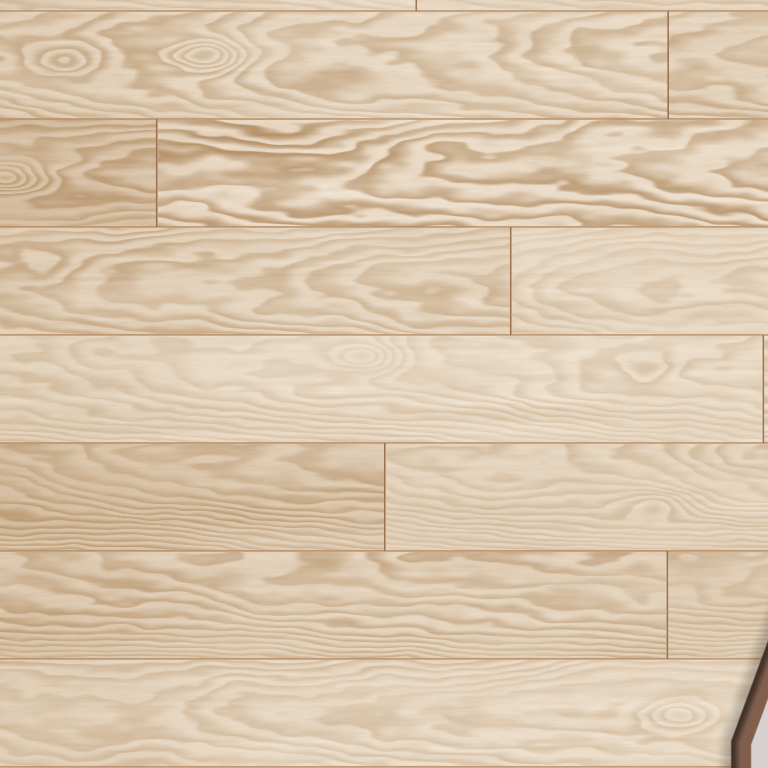
A WebGL 2 fragment shader for this texture:

```glsl
#version 300 es
precision highp float;
uniform vec2 u_resolution;
out vec4 fragColor;

const float ROW_HEIGHT = 0.1406;
const float TOP_OFFSET = 0.0143;
const vec3 PALE_WOOD = vec3(0.94, 0.89, 0.82);
const vec3 DARK_WOOD = vec3(0.73, 0.60, 0.45);
const vec3 SEAM = vec3(0.70, 0.53, 0.37);
const vec3 JOINT = vec3(0.56, 0.39, 0.25);
const vec3 TRIM = vec3(0.40, 0.30, 0.24);
const vec3 TRIM_FACE = vec3(0.85, 0.82, 0.81);

// Per row from the top: joint x, heart of the grain, left and right figure strength
const vec4 ROWS[8] = vec4[8](
  vec4(0.542, 0.5, 0.30, 0.30), vec4(0.870, 0.42, 0.50, 0.55),
  vec4(0.204, 0.48, 0.50, 0.95), vec4(0.665, 0.55, 0.48, 0.28),
  vec4(0.994, 0.25, 0.30, 0.40), vec4(0.501, 0.05, 0.50, 0.32),
  vec4(0.869, 0.10, 0.52, 0.40), vec4(1.200, 0.52, 0.34, 0.30));

// Base darkness of the left and right plank in each row
const vec2 TONES[8] = vec2[8](
  vec2(0.14, 0.14), vec2(0.14, 0.20), vec2(0.34, 0.10), vec2(0.18, 0.14),
  vec2(0.10, 0.12), vec2(0.33, 0.20), vec2(0.24, 0.28), vec2(0.13, 0.12));

// Knot centres and strengths
const vec3 KNOTS[7] = vec3[7](
  vec3(0.085, 0.923, 3.0), vec3(0.270, 0.928, 4.5), vec3(0.010, 0.770, 4.0),
  vec3(0.480, 0.535, 4.0), vec3(0.840, 0.522, 2.0), vec3(0.855, 0.343, 3.0),
  vec3(0.880, 0.070, 3.0));

float hash(vec2 p) {
  vec3 q = fract(vec3(p.xyx) * 0.1031);
  q += dot(q, q.yzx + 33.33);
  return fract((q.x + q.y) * q.z);
}

float noise(vec2 p) {
  vec2 i = floor(p), f = fract(p);
  f = f * f * (3.0 - 2.0 * f);
  return mix(mix(hash(i), hash(i + vec2(1, 0)), f.x),
             mix(hash(i + vec2(0, 1)), hash(i + vec2(1, 1)), f.x), f.y);
}

float fbm(vec2 p) {
  float sum = 0.0, gain = 0.5;
  for (int i = 0; i < 4; i++) {
    sum += gain * noise(p);
    p = p * 2.03 + 17.0;
    gain *= 0.5;
  }
  return sum;
}

float knotField(vec2 p) {
  float sum = 0.0;
  for (int i = 0; i < 7; i++) {
    vec2 d = (p - KNOTS[i].xy) * vec2(22.0, 48.0);
    sum += KNOTS[i].z * exp(-dot(d, d));
  }
  return sum;
}

// Height field whose contours form nested arches along the plank
float ringField(vec2 p, float v, float heart, float strength, float seed) {
  float offset = v - heart;
  float slope = mix(3.0, 11.0, hash(vec2(seed, 3.0)));
  float arch = mix(15.0, 8.0, strength) * offset * offset;
  float warp = 4.5 * fbm(vec2(p.x * 5.0 + seed * 7.0, v * 2.2 + seed));
  float ripple = 0.35 * noise(vec2(p.x * 30.0, v * 14.0 + seed));
  return arch - slope * p.x + warp + ripple + knotField(p);
}

// Soft rise and sharper fall of each ring, faded where too fine to resolve
float rings(float field) {
  float t = fract(field), w = fwidth(field);
  float late = smoothstep(0.15, 0.78, t) * (1.0 - smoothstep(0.80, 1.0, t));
  return mix(late, 0.42, smoothstep(0.25, 0.7, w));
}

float fibres(vec2 p, float seed) {
  float streak = noise(vec2(p.x * 7.0 + seed, p.y * 190.0));
  float pore = noise(vec2(p.x * 55.0 + seed, p.y * 420.0));
  return 0.6 * streak + 0.4 * pore - 0.5;
}

float lineMask(float d, float halfWidth, float px) {
  return 1.0 - smoothstep(halfWidth - 0.6 * px, halfWidth + 0.6 * px, abs(d));
}

void main() {
  vec2 p = gl_FragCoord.xy / u_resolution;
  float px = 1.0 / min(u_resolution.x, u_resolution.y);

  // Plank layout
  float rowPos = (1.0 - p.y - TOP_OFFSET) / ROW_HEIGHT + 1.0;
  int row = clamp(int(floor(rowPos)), 0, 7);
  float v = fract(rowPos);
  vec4 plank = ROWS[row];
  bool isRight = p.x > plank.x;
  float strength = isRight ? plank.w : plank.z;
  float tone = isRight ? TONES[row].y : TONES[row].x;
  float seed = float(row) * 2.0 + (isRight ? 1.0 : 0.0) + 5.0;

  // Wood grain
  float ring = rings(ringField(p, v, plank.y, strength, seed));
  float patchy = 0.55 + 0.8 * noise(vec2(p.x * 6.0 + seed, v * 3.0));
  float dark = tone + 0.72 * strength * ring * patchy;
  dark += 0.20 * fibres(p, seed);
  dark += 0.16 * (fbm(vec2(p.x * 2.0 + seed, v * 7.0)) - 0.45);
  dark += 0.14 * (1.0 - smoothstep(0.0, 0.45, p.x));
  vec3 color = mix(PALE_WOOD, DARK_WOOD, clamp(dark, 0.0, 1.1));

  // Seams between rows and butt joints
  float seamDist = (v - round(v)) * ROW_HEIGHT;
  color = mix(color, SEAM, 0.85 * lineMask(seamDist, 0.0009, px));
  color = mix(color, JOINT, 0.85 * lineMask(p.x - plank.x, 0.0010, px));

  // Trimmed object in the lower right corner
  vec2 q = p - vec2(0.952, 0.035);
  float d = min(dot(q, vec2(0.939, -0.345)), q.x);
  color *= 1.0 - 0.22 * smoothstep(-0.022, 0.0, d);
  vec3 trim = TRIM * mix(0.65, 1.25, smoothstep(0.002, 0.014, d));
  color = mix(color, trim, smoothstep(-px, px, d));
  color = mix(color, TRIM_FACE, smoothstep(-px, px, d - 0.026));

  fragColor = vec4(color, 1.0);
}
```
